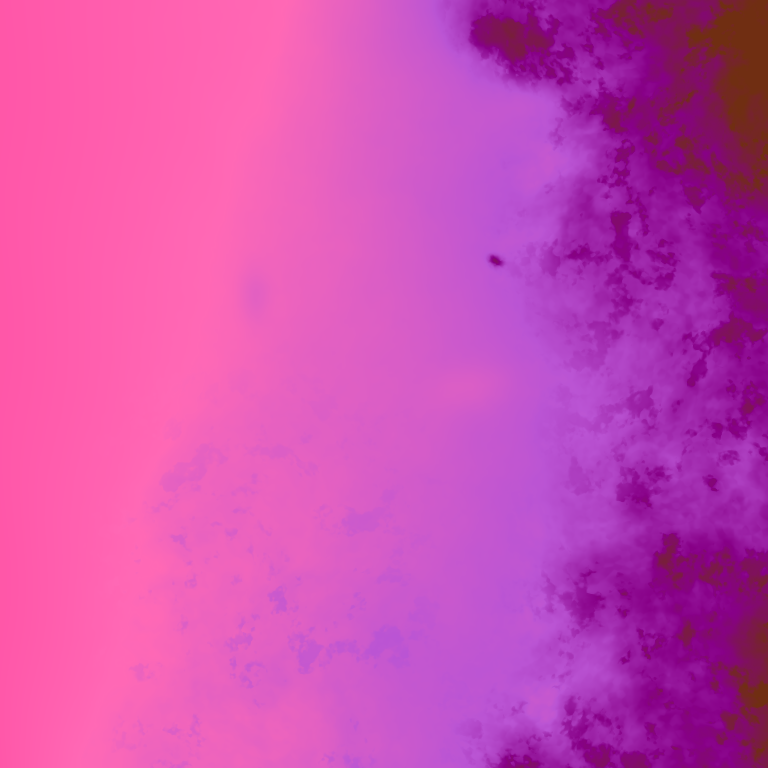
Write a Shadertoy shader that draws this background.

```glsl
// Draws a mottled watercolour wash running from hot pink through orchid to dark magenta and brown.

const vec3 HOT_PINK   = vec3(1.00, 0.34, 0.66);
const vec3 SOFT_PINK  = vec3(1.00, 0.41, 0.71);
const vec3 ORCHID     = vec3(0.73, 0.33, 0.83);
const vec3 MAGENTA    = vec3(0.53, 0.00, 0.53);
const vec3 BROWN      = vec3(0.44, 0.18, 0.07);

const float CLOUD_SCALE   = 7.0;
const float SPECK_SCALE   = 26.0;
const float BROWN_WIDTH   = 0.14;
const float PALE_MOTTLE   = 0.06;
const float DARK_MOTTLE   = 0.62;
const float SPECK_DEPTH   = 0.45;
const float FLECK_DEPTH   = 0.32;

vec3 hash3(vec2 p) {
    vec3 q = fract(vec3(p.xyx) * vec3(0.1031, 0.1030, 0.0973));
    q += dot(q, q.yxz + 33.33);
    return fract((q.xxy + q.yzz) * q.zyx);
}

// Cellular noise whose random cell values blend smoothly, centred on zero.
float softCells(vec2 p) {
    vec2 cell = floor(p), local = fract(p);
    float total = 0.0, weight = 0.0;
    for (int j = -1; j <= 1; j++)
    for (int i = -1; i <= 1; i++) {
        vec2 offset = vec2(i, j);
        vec3 h = hash3(cell + offset + 100.0);
        vec2 d = offset + h.xy - local;
        float w = exp(-6.0 * dot(d, d));
        total += w * h.z;
        weight += w;
    }
    return total / weight - 0.5;
}

float clouds(vec2 p, int octaves) {
    float sum = 0.0, gain = 1.0;
    for (int i = 0; i < octaves; i++) {
        sum += gain * softCells(p);
        p = mat2(0.8, 0.6, -0.6, 0.8) * p * 2.1 + 7.3;
        gain *= 0.7;
    }
    return sum;
}

float bump(float x, float centre, float width) {
    float d = (x - centre) / width;
    return exp(-d * d);
}

float blot(vec2 p, vec2 centre, vec2 radius) {
    vec2 d = (p - centre) / radius;
    return exp(-dot(d, d));
}

// Tone 0..4 across the wash, with colour borders that shift with height.
float washTone(vec2 p) {
    float pinkEdge = 0.11 + 0.26 * p.y;
    float orchidEdge = 0.63 + 0.10 * bump(p.y, 0.43, 0.22) + 0.03 * bump(p.y, 0.80, 0.12)
                     - 0.05 * smoothstep(0.85, 1.0, p.y);
    float magentaEdge = 0.89 + 0.36 * bump(p.y, 0.50, 0.20) - 0.06 * smoothstep(0.78, 1.0, p.y);
    return clamp(p.x / pinkEdge, 0.0, 1.0)
         + clamp((p.x - pinkEdge) / (orchidEdge - pinkEdge), 0.0, 1.0)
         + clamp((p.x - orchidEdge) / (magentaEdge - orchidEdge), 0.0, 1.0)
         + clamp((p.x - magentaEdge) / BROWN_WIDTH, 0.0, 1.0);
}

// Larger pools of pigment (positive) and lifted paint (negative).
float pools(vec2 p) {
    float dark = 0.40 * blot(p, vec2(0.66, 0.94), vec2(0.06, 0.045))
               + 0.35 * blot(p, vec2(0.68, 0.03), vec2(0.05, 0.05))
               + 0.30 * blot(p, vec2(0.90, 0.28), vec2(0.05, 0.04))
               + 0.25 * blot(p, vec2(0.96, 0.61), vec2(0.05, 0.05))
               + 0.30 * blot(p, vec2(0.76, 0.69), vec2(0.025, 0.03))
               + 0.25 * blot(p, vec2(0.325, 0.62), vec2(0.02, 0.04))
               + 0.85 * blot(p, vec2(0.651, 0.666), vec2(0.009, 0.008));
    float pale = 0.40 * blot(p, vec2(0.78, 0.13), vec2(0.05, 0.07))
               + 0.25 * blot(p, vec2(0.69, 0.87), vec2(0.05, 0.03))
               + 0.22 * blot(p, vec2(0.61, 0.49), vec2(0.05, 0.03))
               + 0.30 * blot(p, vec2(0.97, 0.07), vec2(0.06, 0.05));
    return dark - pale;
}

vec3 pigment(float tone) {
    vec3 colour = mix(HOT_PINK, SOFT_PINK, clamp(tone, 0.0, 1.0));
    colour = mix(colour, ORCHID, clamp(tone - 1.0, 0.0, 1.0));
    colour = mix(colour, MAGENTA, clamp(tone - 2.0, 0.0, 1.0));
    return mix(colour, BROWN, clamp(tone - 3.0, 0.0, 1.0));
}

void mainImage(out vec4 fragColor, in vec2 fragCoord) {
    vec2 uv = fragCoord / iResolution.xy;

    // Layered sines bend the borders gently.
    vec2 bent = uv + 0.007 * sin(uv.yx * 19.0 + 1.5 * sin(uv * 11.0));
    float tone = washTone(bent) + pools(bent);

    // Mottling grows from the pale side to the dark side.
    float cloud = clouds(bent * CLOUD_SCALE, 5);
    float grain = clouds(bent * SPECK_SCALE + 41.0, 4);
    float darkSide = smoothstep(1.85, 2.45, tone);
    float lowerWash = smoothstep(0.08, 0.25, uv.x) * (1.0 - smoothstep(0.35, 0.65, uv.x))
                    * (1.0 - smoothstep(0.20, 0.60, uv.y));
    float mottle = PALE_MOTTLE * smoothstep(0.0, 1.2, tone) + 0.16 * lowerWash;

    tone += cloud * mix(mottle, DARK_MOTTLE, darkSide);
    tone += SPECK_DEPTH * darkSide * smoothstep(0.15, 0.60, grain + 0.3 * cloud);
    tone += FLECK_DEPTH * lowerWash * smoothstep(0.20, 0.60, grain + 0.3 * cloud);

    fragColor = vec4(pigment(tone), 1.0);
}
```
